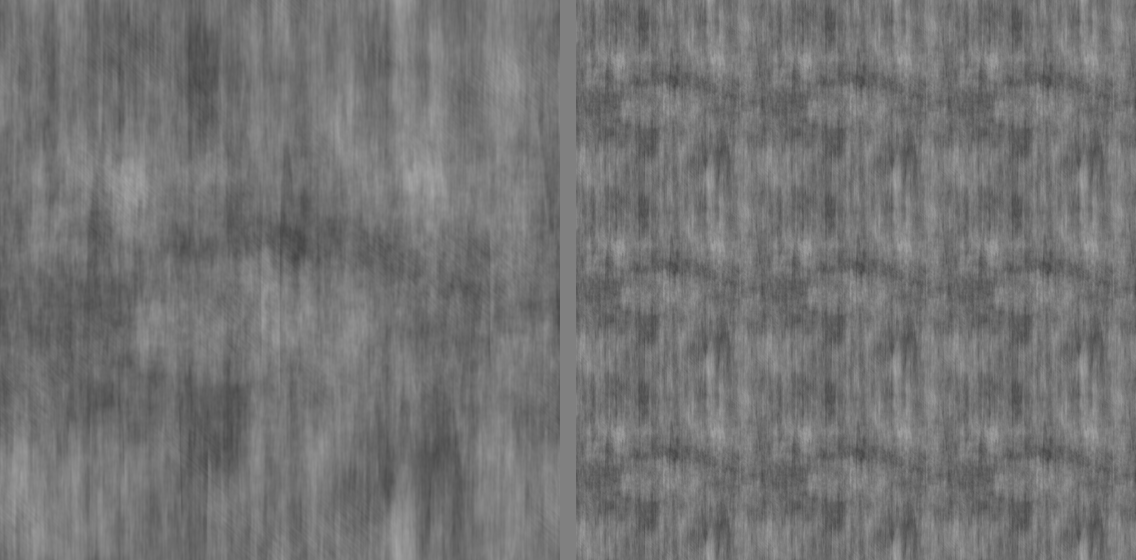
Left: one tile. Right: repeated 3 by 3.
A three.js fragment shader for this texture:

```glsl
// Tileable grey weathered surface with straight vertical streaks, cloudy patches and fine grain.
varying vec2 vUv;

const float TAU = 6.2831853;

float hash(vec2 p) {
  vec3 q = fract(vec3(p.xyx) * 0.1031);
  q += dot(q, q.yzx + 33.33);
  return fract((q.x + q.y) * q.z);
}

// Slope of one lattice corner; the cell wraps at the period.
float corner(vec2 cell, vec2 offset, vec2 period, float seed) {
  float angle = TAU * hash(mod(cell, period) + seed * 17.0);
  return dot(vec2(cos(angle), sin(angle)), offset);
}

// Gradient noise with a whole number of cells across the tile.
float gradientNoise(vec2 uv, vec2 period, float seed) {
  vec2 p = uv * period + fract(seed * vec2(0.37, 0.71));
  vec2 i = floor(p);
  vec2 f = p - i;
  vec2 w = f * f * f * (f * (f * 6.0 - 15.0) + 10.0);
  vec2 e = vec2(1.0, 0.0);
  float low = mix(corner(i, f, period, seed),
                  corner(i + e, f - e, period, seed), w.x);
  float high = mix(corner(i + e.yx, f - e.yx, period, seed),
                   corner(i + 1.0, f - 1.0, period, seed), w.x);
  return mix(low, high, w.y);
}

// Octaves with separate growth across and along.
float layeredNoise(vec2 uv, vec2 period, vec2 growth, float fade, float seed) {
  float sum = 0.0;
  float weight = 1.0;
  for (int k = 0; k < 5; k++) {
    sum += weight * gradientNoise(uv, period, seed + float(k));
    period = floor(period * growth);
    weight *= fade;
  }
  return sum;
}

void main() {
  vec2 uv = vUv;
  float edgeBand = cos(TAU * uv.y);

  // Small ragged shifts along the streaks fray the patch ends.
  vec2 frayed = uv;
  frayed.y += 0.045 * gradientNoise(uv, vec2(45.0, 3.0), 5.0)
            + 0.03 * gradientNoise(uv, vec2(120.0, 7.0), 6.0);

  // Broad clouds and tall patches.
  float clouds = layeredNoise(frayed, vec2(4.0, 4.0), vec2(2.0, 1.9), 0.6, 11.0);
  float patches = gradientNoise(frayed, vec2(14.0, 4.0), 21.0);

  // Straight brushed streaks: long ones and shorter, finer ones.
  float longStreaks = layeredNoise(uv, vec2(11.0, 1.0), vec2(2.0, 1.4), 0.75, 31.0);
  float shortStreaks = layeredNoise(uv, vec2(26.0, 5.0), vec2(1.7, 1.5), 0.8, 36.0);

  // Fine fibres, upright and slanted, and a soft mottled grain.
  float fibres = gradientNoise(uv, vec2(170.0, 22.0), 41.0)
               + gradientNoise(uv, vec2(230.0, 48.0), 42.0);
  vec2 slanted = vec2(uv.x + uv.y, uv.y);
  float slants = gradientNoise(slanted, vec2(110.0, 26.0), 44.0)
               + gradientNoise(slanted, vec2(190.0, 50.0), 45.0);
  float mottle = layeredNoise(uv, vec2(18.0, 18.0), vec2(1.8, 1.7), 0.8, 51.0);
  float slantArea = smoothstep(-0.1, 0.35, gradientNoise(uv, vec2(5.0, 6.0), 47.0));

  // Thin long lines, dark on one side and light on the other.
  float crossing = gradientNoise(uv, vec2(20.0, 1.0), 61.0);
  float lineArea = smoothstep(0.05, 0.35, gradientNoise(uv, vec2(9.0, 3.0), 62.0));
  float lines = lineArea * (smoothstep(-0.03, 0.03, crossing) - 0.5)
              * (1.0 - smoothstep(0.03, 0.22, abs(crossing)));

  float grey = 0.451 + 0.014 * edgeBand;
  grey += (0.13 - 0.02 * edgeBand) * clouds + 0.08 * patches;
  grey += (0.07 + 0.03 * edgeBand) * longStreaks;
  grey += 0.05 * shortStreaks;
  grey += 0.022 * fibres + 0.022 * slantArea * slants;
  grey += (0.034 - 0.012 * edgeBand) * mottle;
  grey += 0.07 * lines;

  gl_FragColor = vec4(vec3(clamp(grey, 0.27, 0.66)), 1.0);
}
```
